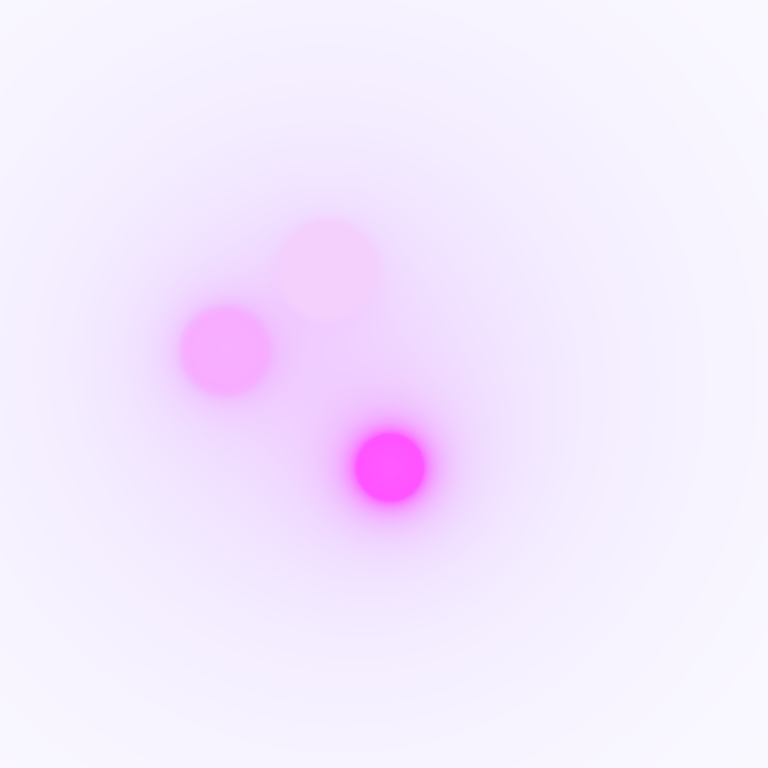
Write a three.js fragment shader that draws this background.

```glsl
// Three magenta orbs with soft halos in a pale lilac haze.
varying vec2 vUv;

const vec2 HAZE_CENTER = vec2(0.43, 0.52);
const vec3 VIVID_MAGENTA = vec3(1.0, 0.325, 1.0);
const vec3 ORCHID = vec3(0.972, 0.675, 1.0);
const vec3 PALE_PINK = vec3(0.957, 0.815, 0.992);

// Wide haze, rounded at its peak
float haze(vec2 p, vec2 center) {
  float d = length(vec2(length(p - center), 0.1));
  return 0.015 + 0.17 * exp(-3.5 * d);
}

// Glow that fades with distance beyond the orb's rim
float halo(vec2 p, vec2 center, float radius, float strength) {
  float d = max(length(p - center), radius);
  return strength * pow(radius / d, 2.3);
}

// Density to tint: white through lilac to magenta
vec3 glowColor(float density) {
  float redLoss = 0.9 * density * exp(-5.5 * density);
  return vec3(1.0 - redLoss, 1.0 - density, 1.0);
}

// Filled orb with a soft edge and a slightly lighter core
vec3 paintOrb(vec3 base, vec2 p, vec2 center, float radius, float blur,
              vec3 tint, float coreLight) {
  float d = length(p - center);
  float mask = 1.0 - smoothstep(radius - blur, radius + blur, d);
  float core = 1.0 - smoothstep(0.0, radius, d);
  vec3 fill = mix(tint, vec3(1.0), coreLight * core);
  return mix(base, fill, mask);
}

void main() {
  vec2 brightPos = vec2(0.508, 0.391);
  vec2 middlePos = vec2(0.293, 0.543);
  vec2 palePos = vec2(0.427, 0.648);
  float brightRadius = 0.043;
  float middleRadius = 0.056;
  float paleRadius = 0.067;

  // Haze and halos
  float density = haze(vUv, HAZE_CENTER);
  density += halo(vUv, brightPos, brightRadius, 0.53);
  density += halo(vUv, middlePos, middleRadius, 0.16);
  density += halo(vUv, palePos, paleRadius, 0.045);
  vec3 color = glowColor(density);

  // Orbs, palest first
  color = paintOrb(color, vUv, palePos, paleRadius, 0.009, PALE_PINK, 0.02);
  color = paintOrb(color, vUv, middlePos, middleRadius, 0.009, ORCHID, 0.03);
  color = paintOrb(color, vUv, brightPos, brightRadius, 0.004, VIVID_MAGENTA, 0.04);

  gl_FragColor = vec4(color, 1.0);
}
```
